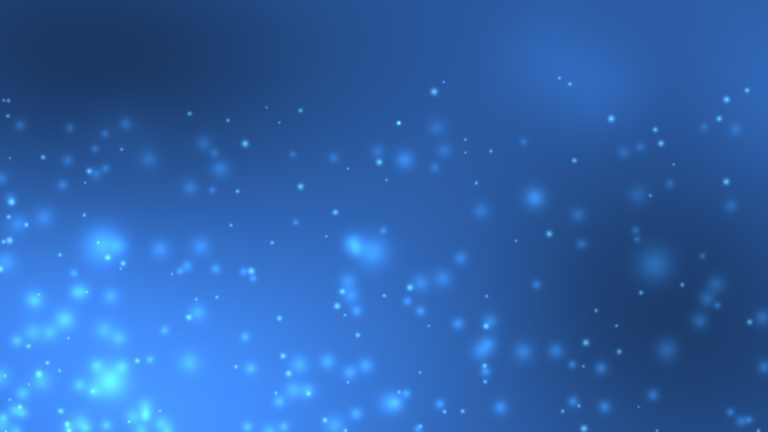
A Shadertoy shader for this background:

```glsl
// Soft blue haze, bright at the lower left, scattered with glowing orbs and sparks.

const float WIDTH = 16.0 / 9.0;                   // canvas width in canvas heights
const vec3  HAZE_TINT  = vec3(0.265, 0.560, 1.0);
const vec3  ORB_TINT   = vec3(0.085, 0.250, 0.390);
const vec3  SPARK_TINT = vec3(0.220, 0.450, 0.480);
const float BASE_LIGHT = 0.635;
const float RIPPLE     = 0.012;
const float CORE_GAIN  = 0.45;                    // brighter heart of each orb
const int   ORB_COUNT   = 135;
const int   SPARK_COUNT = 120;

// Leading orbs: centre, radius, strength
const int LEAD_COUNT = 12;
const vec4 LEADS[LEAD_COUNT] = vec4[LEAD_COUNT](
    vec4(0.238, 0.433, 0.046, 0.80),
    vec4(0.255, 0.118, 0.042, 1.10),
    vec4(1.516, 0.387, 0.046, 0.48),
    vec4(0.863, 0.417, 0.040, 0.60),
    vec4(0.817, 0.437, 0.023, 0.75),
    vec4(1.238, 0.542, 0.026, 0.65),
    vec4(0.937, 0.630, 0.024, 0.52),
    vec4(0.150, 0.260, 0.025, 0.85),
    vec4(0.080, 0.305, 0.022, 0.80),
    vec4(1.544, 0.190, 0.028, 0.42),
    vec4(0.903, 0.067, 0.028, 0.50),
    vec4(0.510, 0.610, 0.022, 0.42));

// Three hashed values in 0..1
vec3 hash3(float n) {
    vec3 q = fract(n * vec3(0.1031, 0.1030, 0.0973));
    q += dot(q, q.yzx + 33.33);
    return fract((q.xxy + q.yzz) * q.zyx);
}

// Elliptical Gaussian
float lobe(vec2 p, vec2 centre, vec2 radii) {
    vec2 d = (p - centre) / radii;
    return exp(-dot(d, d));
}

// Gaussian glow with a tighter, brighter core
float orb(vec2 p, vec2 centre, float radius) {
    float glow = lobe(p, centre, vec2(radius));
    return glow + CORE_GAIN * glow * glow * glow;
}

// Broad lights and shades of the backdrop
float hazeLight(vec2 p) {
    float light = BASE_LIGHT;
    light += 0.40 * lobe(p, vec2(0.38, 0.04), vec2(0.62, 0.41));
    light += 0.12 * lobe(p, vec2(0.04, 0.33), vec2(0.30, 0.19));
    light += 0.10 * lobe(p, vec2(1.80, 0.79), vec2(0.18, 0.20));
    light += 0.10 * lobe(p, vec2(1.39, 0.79), vec2(0.11, 0.11));
    light += 0.08 * lobe(p, vec2(1.26, 0.86), vec2(0.11, 0.11));
    light += 0.06 * lobe(p, vec2(0.28, 0.69), vec2(0.09, 0.08));
    light -= 0.27 * lobe(p, vec2(0.20, 0.88), vec2(0.52, 0.28));
    light -= 0.20 * lobe(p, vec2(1.50, 0.28), vec2(0.36, 0.36));
    light -= 0.06 * lobe(p, vec2(1.78, 0.05), vec2(0.30, 0.30));
    return light;
}

// Layered sines give the haze a slight unevenness
float ripple(vec2 p) {
    return RIPPLE * (sin(5.0 * p.x + 3.0 * sin(3.0 * p.y))
                   + 0.5 * sin(9.0 * p.y - 4.0 * p.x + 1.7));
}

// Scatter that thickens towards the lower left
vec2 scatter(vec3 h, float top) {
    return vec2(WIDTH * pow(h.x, 1.4), top * pow(h.y, 1.4));
}

// Medium blurred orbs; the wider ones are fainter
float orbs(vec2 p) {
    float sum = 0.0;
    for (int i = 0; i < LEAD_COUNT; i++) {
        sum += LEADS[i].w * orb(p, LEADS[i].xy, LEADS[i].z);
    }
    for (int i = 0; i < ORB_COUNT; i++) {
        vec3 h = hash3(float(i) + 17.0);
        vec2 centre = scatter(h, 0.72);
        float radius = mix(0.008, 0.026, h.z);
        float strength = mix(0.75, 0.55, h.z);
        strength *= mix(1.0, 0.55, smoothstep(0.1, 0.7, centre.y));
        strength *= mix(1.0, 0.75, centre.x / WIDTH);
        sum += strength * orb(p, centre, radius);
    }
    return sum;
}

// Tiny sharp points of light
float sparks(vec2 p) {
    float sum = 0.0;
    for (int i = 0; i < SPARK_COUNT; i++) {
        vec3 h = hash3(float(i) + 401.0);
        float radius = mix(0.0030, 0.0075, h.z * h.z);
        sum += mix(0.55, 0.95, h.z) * lobe(p, scatter(h, 0.82), vec2(radius));
    }
    return sum;
}

void mainImage(out vec4 fragColor, in vec2 fragCoord) {
    vec2 p = fragCoord / iResolution.xy * vec2(WIDTH, 1.0);
    vec3 color = HAZE_TINT * (hazeLight(p) + ripple(p));
    color += ORB_TINT * orbs(p) + SPARK_TINT * sparks(p);
    fragColor = vec4(min(color, vec3(1.0)), 1.0);
}
```
